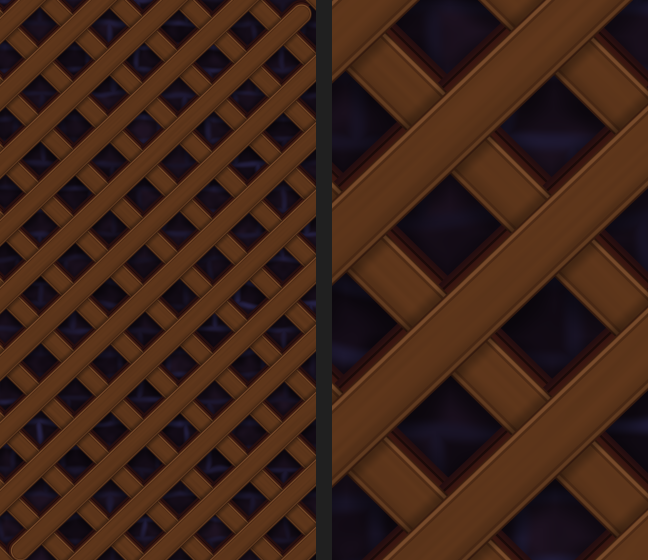
Left, the full canvas; right, a detail of the centre.
A Shadertoy shader for this pattern:

```glsl
// Diagonal wooden trellis in front of a dim, soft-focus brick wall.
// Two families of parallel slats are repeated by rounding a skewed coordinate;
// each slat is a capsule distance with lit lips, and the wall is hashed bricks.

#define FRONT_SLOPE 0.95      // rising slats, drawn on top
#define FRONT_START 0.5365
#define FRONT_PITCH 0.0873
#define FRONT_HALF 0.0184
#define FRONT_ENDS vec2(-0.651, 0.373)
#define BACK_SLOPE 0.985      // falling slats, drawn underneath
#define BACK_START 0.0391
#define BACK_PITCH 0.0853
#define BACK_HALF 0.0168
#define SIDE_DEPTH 0.0075     // visible thickness inside the openings
#define BRICK_SIZE vec2(0.086, 0.042)
#define WOOD vec3(0.355, 0.203, 0.100)

float pixelSize;

float hash(vec2 p) {
    vec3 q = fract(vec3(p.xyx) * 0.1031);
    q += dot(q, q.yzx + 33.33);
    return fract((q.x + q.y) * q.z);
}

float noise(vec2 p) {
    vec2 cell = floor(p), f = fract(p);
    f = f * f * (3.0 - 2.0 * f);
    return mix(mix(hash(cell), hash(cell + vec2(1, 0)), f.x),
               mix(hash(cell + vec2(0, 1)), hash(cell + vec2(1, 1)), f.x), f.y);
}

float cover(float d) {
    return clamp(0.5 - d / pixelSize, 0.0, 1.0);
}

float band(float d, float centre, float halfWidth) {
    return cover(abs(d - centre) - halfWidth);
}

// Signed offset from the nearest slat axis, and that slat's index
vec2 repeatSlat(float across, float pitch) {
    float index = floor(across / pitch + 0.5);
    return vec2(across - index * pitch, index);
}

vec3 brickWall(vec2 p) {
    vec2 warp = vec2(noise(p * 28.0), noise(p * 28.0 + 41.0)) - 0.5;
    vec2 grid = (p + warp * 0.010) / BRICK_SIZE;
    float row = floor(grid.y);
    grid.x += 0.5 * mod(row, 2.0) + 0.25 * hash(vec2(row, 7.0));
    vec2 toEdge = (0.5 - abs(fract(grid) - 0.5)) * BRICK_SIZE;
    float joint = 1.0 - smoothstep(0.0005, 0.0085, min(toEdge.x, toEdge.y));
    float tone = hash(floor(grid) + 19.0);
    vec3 brick = mix(vec3(0.060, 0.035, 0.070), vec3(0.100, 0.060, 0.110), tone);
    brick *= 0.8 + 0.4 * noise(p * 65.0);
    float glow = noise(p * 13.0 + 5.0);
    vec3 mortar = mix(vec3(0.085, 0.065, 0.13), vec3(0.17, 0.16, 0.33), glow * glow);
    return mix(brick, mortar, joint * 0.85);
}

// d: distance to the outline, side: -1 on the upper edge to 1 on the lower
vec3 slatColour(float d, float side, vec2 alongAcross, float seed) {
    vec3 wood = WOOD * mix(1.02, 0.82, smoothstep(0.25, 1.0, side));
    wood *= 0.965 + 0.07 * noise(alongAcross * vec2(14.0, 330.0) + seed * 17.0);
    float lip = mix(1.0, 0.45, step(0.0, side));
    wood = mix(wood, vec3(0.25, 0.13, 0.065), 0.6 * band(d, -0.0042, 0.0007));
    wood = mix(wood, vec3(0.45, 0.28, 0.16), lip * band(d, -0.0023, 0.0009));
    return mix(wood, vec3(0.17, 0.075, 0.045), 0.75 * band(d, 0.0, 0.0010));
}

// Dark red inner side below each opening
vec3 addSide(vec3 colour, float d, float offset) {
    float upper = step(offset, 0.0);
    vec3 red = mix(vec3(0.225, 0.085, 0.060), vec3(0.135, 0.050, 0.060),
                   smoothstep(0.0, SIDE_DEPTH, d));
    red *= 1.0 - 0.45 * band(d, 0.0035, 0.0007);
    return mix(colour, red, upper * cover(d - SIDE_DEPTH));
}

void mainImage(out vec4 fragColor, in vec2 fragCoord) {
    pixelSize = 1.0 / iResolution.y;
    vec2 p = fragCoord * pixelSize;
    p.y = 1.0 - p.y;

    // Rising slats with rounded ends
    float frontScale = inversesqrt(1.0 + FRONT_SLOPE * FRONT_SLOPE);
    vec2 front = repeatSlat((p.y + FRONT_SLOPE * p.x - FRONT_START) * frontScale, FRONT_PITCH);
    float frontAlong = (p.x - FRONT_SLOPE * p.y) * frontScale;
    float beyond = max(0.0, max(frontAlong - FRONT_ENDS.y, FRONT_ENDS.x - frontAlong));
    float frontDist = length(vec2(beyond, front.x)) - FRONT_HALF;

    // Falling slats
    float backScale = inversesqrt(1.0 + BACK_SLOPE * BACK_SLOPE);
    vec2 back = repeatSlat((p.y - BACK_SLOPE * p.x - BACK_START) * backScale, BACK_PITCH);
    float backAlong = (p.x + BACK_SLOPE * p.y) * backScale;
    float backDist = abs(back.x) - BACK_HALF;

    // Wall, shaded close to the wood
    vec3 colour = brickWall(p);
    colour *= mix(0.60, 1.05, smoothstep(0.0, 0.018, min(frontDist, backDist)));
    colour = addSide(colour, backDist, back.x);
    colour = addSide(colour, frontDist, front.x);

    // Back slats, then the shadow and body of the front slats
    vec3 backWood = slatColour(backDist, back.x / BACK_HALF, vec2(backAlong, back.x), back.y + 50.0);
    backWood *= mix(0.72, 1.0, smoothstep(0.0, 0.009, frontDist));
    colour = mix(colour, backWood, cover(backDist));
    vec3 frontWood = slatColour(frontDist, front.x / FRONT_HALF, vec2(frontAlong, front.x), front.y);
    colour = mix(colour, frontWood, cover(frontDist));

    fragColor = vec4(colour, 1.0);
}
```
